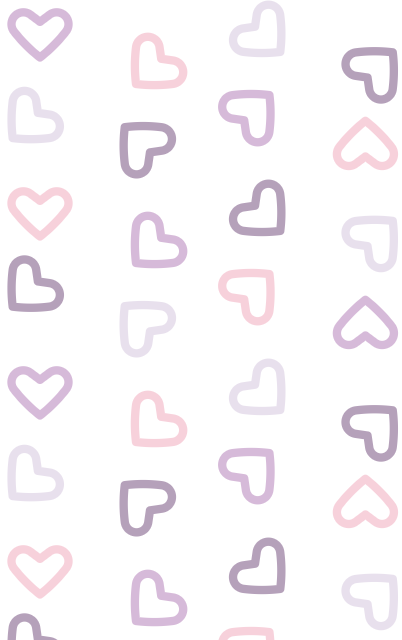
Reproduce this pattern procedurally as a Shadertoy shader.

```glsl
// Four staggered columns of pastel outlined hearts, turned in eighths, on white.

// Lengths are in design units; the canvas is VIEW_HEIGHT of them tall.
const float VIEW_HEIGHT = 768.0;
const float TILE_WIDTH = 483.0;
const float ROW_STEP = 107.4;        // between neighbours in a column
const float TILE_HEIGHT = 4.0 * ROW_STEP;
const float ODD_DROP = 1.0;          // small extra drop of every second heart
const float LAST_DRIFT = 12.5;       // extra shift of the fourth heart
const float HALF_STROKE = 5.0;

// Heart centreline, right half; the origin lies midway between the lobes.
const vec2 TIP = vec2(0.0, -40.0);
const vec2 NOTCH = vec2(0.0, 2.8);
const vec2 LOBE = vec2(20.0, 0.0);
const float LOBE_RADIUS = 14.2;
const float TIP_SLOPE = radians(38.0);

const vec3 PAPER = vec3(1.0);
const vec3 INKS[4] = vec3[4](
    vec3(0.84, 0.73, 0.85),          // orchid
    vec3(0.91, 0.88, 0.93),          // lavender
    vec3(0.97, 0.82, 0.86),          // pink
    vec3(0.71, 0.63, 0.73));         // plum

struct Column {
    vec2 x;        // centre of even and odd hearts
    float top;     // depth of the first heart below the upper edge
    vec2 turn;     // clockwise eighths of even and odd hearts
    float drift;   // direction in which the fourth heart shifts
    int firstInk;
    int inkStep;
};

const Column COLUMNS[4] = Column[4](
    Column(vec2(48.0, 43.5), 29.0, vec2(0.0, 1.0), -1.0, 0, 1),
    Column(vec2(191.5, 178.0), 72.5, vec2(1.0, 3.0), 0.0, 2, 1),
    Column(vec2(308.0, 295.0), 34.0, vec2(7.0, 5.0), 0.0, 1, -1),
    Column(vec2(438.5, 443.0), 185.0, vec2(4.0, 5.0), 1.0, 2, -1));

float cross2(vec2 a, vec2 b) {
    return a.x * b.y - a.y * b.x;
}

float segmentDistance(vec2 p, vec2 a, vec2 b) {
    vec2 ab = b - a;
    return distance(p, a + ab * clamp(dot(p - a, ab) / dot(ab, ab), 0.0, 1.0));
}

// Arc running counterclockwise between unit directions, under half a turn.
float arcDistance(vec2 p, vec2 centre, float radius, vec2 from, vec2 to) {
    vec2 q = p - centre;
    if (cross2(from, q) > 0.0 && cross2(q, to) > 0.0)
        return abs(length(q) - radius);
    return min(distance(q, radius * from), distance(q, radius * to));
}

float heartDistance(vec2 p) {
    p.x = abs(p.x);

    // Bulging side: a large circle through the tip, tangent to the lobe.
    vec2 inward = vec2(-sin(TIP_SLOPE), cos(TIP_SLOPE));
    vec2 toLobe = LOBE - TIP;
    float sideRadius = (dot(toLobe, toLobe) - LOBE_RADIUS * LOBE_RADIUS)
                     / (2.0 * (dot(inward, toLobe) - LOBE_RADIUS));
    vec2 sideCentre = TIP + sideRadius * inward;
    vec2 sideEnd = normalize(LOBE - sideCentre);

    // Straight notch: tangent from the notch point to the lobe.
    vec2 toNotch = NOTCH - LOBE;
    float reach = length(toNotch);
    float c = LOBE_RADIUS / reach;
    float s = sqrt(1.0 - c * c);
    vec2 lobeEnd = vec2(c * toNotch.x + s * toNotch.y,
                        c * toNotch.y - s * toNotch.x) / reach;

    float d = arcDistance(p, sideCentre, sideRadius, -inward, sideEnd);
    d = min(d, arcDistance(p, LOBE, LOBE_RADIUS, sideEnd, lobeEnd));
    return min(d, segmentDistance(p, NOTCH, LOBE + LOBE_RADIUS * lobeEnd));
}

vec2 turnBy(vec2 p, float angle) {
    float c = cos(angle), s = sin(angle);
    return vec2(c * p.x - s * p.y, s * p.x + c * p.y);
}

void mainImage(out vec4 fragColor, in vec2 fragCoord) {
    float unitsPerPixel = VIEW_HEIGHT / iResolution.y;
    vec2 p = fragCoord * unitsPerPixel;
    vec2 tile = vec2(TILE_WIDTH, TILE_HEIGHT);
    vec3 color = PAPER;

    for (int c = 0; c < 4; c++) {
        Column column = COLUMNS[c];
        for (int row = 0; row < 4; row++) {
            int odd = row & 1;
            float depth = column.top + float(row) * ROW_STEP + float(odd) * ODD_DROP;
            if (row == 3) depth += column.drift * LAST_DRIFT;

            // Nearest repeat of this heart
            vec2 q = p - vec2(column.x[odd], VIEW_HEIGHT - depth);
            q = mod(q + 0.5 * tile, tile) - 0.5 * tile;
            q = turnBy(q, column.turn[odd] * radians(45.0));

            float edge = (heartDistance(q) - HALF_STROKE) / unitsPerPixel;
            int ink = (column.firstInk + column.inkStep * row) & 3;
            color = mix(color, INKS[ink], clamp(0.5 - edge, 0.0, 1.0));
        }
    }
    fragColor = vec4(color, 1.0);
}
```
